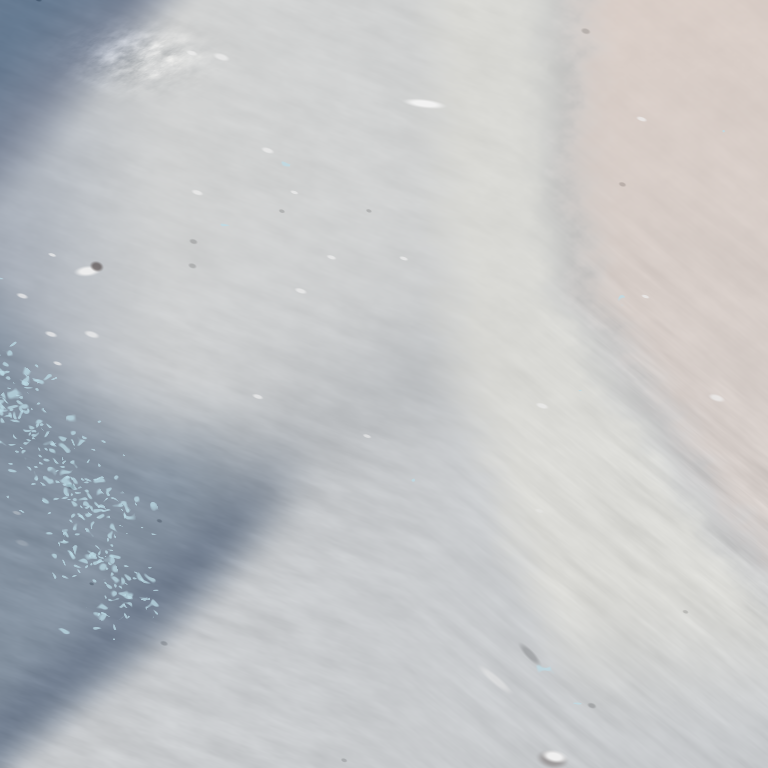
A WebGL 2 fragment shader for this texture:

```glsl
#version 300 es
precision highp float;
// Pale wind-brushed ground: a cream band and a rosy slope on the right,
// soft blue shadows on the left, with cold glints and scattered flecks.
// Built from soft distance fields, stretched value noise and hashed cells.
uniform vec2 u_resolution;
out vec4 fragColor;

float hash(vec2 p) {
  vec3 q = fract(p.xyx * vec3(0.1031, 0.1030, 0.0973));
  q += dot(q, q.yzx + 33.33);
  return fract((q.x + q.y) * q.z);
}

float noise(vec2 p) {
  vec2 i = floor(p), f = fract(p);
  f = f * f * (3.0 - 2.0 * f);
  return mix(mix(hash(i), hash(i + vec2(1, 0)), f.x),
             mix(hash(i + vec2(0, 1)), hash(i + vec2(1, 1)), f.x), f.y);
}

// Signed fractal noise, roughly -0.5 to 0.5
float fbm(vec2 p) {
  float sum = 0.0, amp = 0.5;
  for (int i = 0; i < 4; i++) {
    sum += amp * (noise(p) - 0.5);
    p = p * 2.03 + 17.3;
    amp *= 0.55;
  }
  return sum;
}

vec2 rotate(vec2 p, float a) {
  return vec2(cos(a) * p.x + sin(a) * p.y, cos(a) * p.y - sin(a) * p.x);
}

float streaks(vec2 p, float angle, vec2 freq) {
  return fbm(rotate(p, angle) * freq);
}

// Soft tilted ellipse: 1 inside, 0 outside
float fleck(vec2 p, vec2 center, vec2 radius, float angle) {
  return smoothstep(1.3, 0.5, length(rotate(p - center, angle) / radius));
}

float segment(vec2 p, vec2 a, vec2 b) {
  vec2 d = b - a;
  return length(p - a - d * clamp(dot(p - a, d) / dot(d, d), 0.0, 1.0));
}

// One randomly placed fleck per cell, kept with the given probability
float scatter(vec2 p, float cells, float chance, vec2 radius, float seed) {
  vec2 id = floor(p * cells), f = fract(p * cells);
  vec2 center = 0.3 + 0.4 * vec2(hash(id + seed), hash(id + seed + 41.0));
  float size = 0.5 + 0.5 * hash(id + seed + 73.0);
  return step(hash(id + seed + 97.0), chance) * fleck(f, center, radius * size, -0.3);
}

void main() {
  vec2 p = gl_FragCoord.xy / u_resolution;
  float broad = fbm(p * 5.0);
  float fine = fbm(p * vec2(35.0, 45.0));

  // Ground: grey plain, cream band, rosy slope
  vec3 col = mix(vec3(0.785, 0.795, 0.805), vec3(0.815, 0.82, 0.82), smoothstep(0.3, 0.8, p.y));
  float drop = max(0.62 - p.y, 0.0);
  float wobble = 0.05 * broad + 0.035 * fine;
  float leftEdge = 0.565 + 0.05 * (1.0 - p.y) + 0.55 * drop * drop + wobble;
  float rightEdge = 0.705 + 0.03 * (1.0 - p.y) + 0.62 * drop + wobble;
  float band = smoothstep(-0.04, 0.05, p.x - leftEdge) * smoothstep(0.05, -0.03, p.x - rightEdge);
  band *= smoothstep(0.02, 0.25, p.y);
  col = mix(col, vec3(0.85, 0.85, 0.835), band);
  float slope = smoothstep(0.0, 0.10, p.x - rightEdge);
  col = mix(col, mix(vec3(0.825, 0.805, 0.795), vec3(0.85, 0.805, 0.78), p.y), slope);
  float seam = exp(-pow((p.x - rightEdge - 0.025) / 0.028, 2.0));
  col -= seam * (0.035 + 0.12 * fine) * smoothstep(0.2, 0.7, p.y);

  // Cool haze along the left side
  float haze = smoothstep(0.24, -0.04, p.x) * smoothstep(0.05, 0.25, p.y);
  col = mix(col, vec3(0.58, 0.62, 0.68), 0.7 * haze);

  // Upper left corner shadow
  float corner = dot(p - vec2(0.105, 0.89), vec2(-0.72, 0.69)) + 0.03 * broad;
  vec3 cornerTint = mix(vec3(0.49, 0.53, 0.60), vec3(0.40, 0.48, 0.57), smoothstep(0.0, 0.12, corner));
  col = mix(col, cornerTint, smoothstep(-0.045, 0.04, corner));

  // Lower left wedge shadow with a dark core along its lower edge
  float lower = (p.y - 0.01 - 0.87 * p.x) / 1.325 + 0.015 * broad;
  float upper = 0.40 + 0.19 * exp(-p.x * 9.0) - p.y + 0.06 * broad;
  float lit = smoothstep(-0.045, 0.035, lower);
  float wedge = lit * smoothstep(-0.10, 0.09, upper) * smoothstep(0.46, 0.20, p.x);
  col = mix(col, vec3(0.50, 0.555, 0.615), 0.93 * wedge);
  float core = exp(-pow((lower - 0.028) / 0.042, 2.0)) * smoothstep(0.42, 0.24, p.x);
  col = mix(col, vec3(0.42, 0.47, 0.545), 0.7 * core);
  float tail = exp(-pow(segment(p, vec2(0.32, 0.37), vec2(0.52, 0.50)) / 0.085, 2.0));
  col -= 0.055 * tail * vec3(1.0, 0.95, 0.88);

  // Wind streaks, steeper and stronger toward the lower right
  float steep = smoothstep(0.45, 0.8, p.x + 0.25 * (0.5 - p.y));
  float grain = mix(streaks(p, -0.36, vec2(15, 75)), streaks(p, -0.68, vec2(9, 80)), steep);
  float rough = 0.045 + 0.045 * smoothstep(0.65, 0.3, p.y);
  rough += 0.06 * exp(-pow((p.x - rightEdge - 0.06) / 0.08, 2.0)) * smoothstep(0.75, 0.5, p.y);
  rough *= 1.0 - 0.55 * smoothstep(0.65, 0.85, p.y) * slope;
  col += grain * rough + 0.025 * fine + 0.02 * broad;

  // Rough bright patch at the corner shadow's edge
  float patchMask = exp(-dot((p - vec2(0.175, 0.925)) / vec2(0.07, 0.035), (p - vec2(0.175, 0.925)) / vec2(0.07, 0.035)));
  col += patchMask * (0.05 + 0.5 * streaks(p, 0.35, vec2(40, 90))) * vec3(1.0, 0.95, 0.9);

  // Cold glints trailing through the wedge
  float trail = min(segment(p, vec2(0.01, 0.48), vec2(0.12, 0.33)),
                    segment(p, vec2(0.12, 0.33), vec2(0.15, 0.23)));
  float density = 0.5 * exp(-pow(trail / 0.038, 2.0));
  for (int i = 0; i < 3; i++) {
    float k = float(i);
    vec2 q = p + 0.012 * vec2(noise(p * 90.0 + k), noise(p * 90.0 + 30.0 + k));
    float glint = scatter(q, 62.0 + 23.0 * k, density, vec2(0.46, 0.27), 11.0 * k);
    col = mix(col, vec3(0.74, 0.86, 0.90), 0.75 * glint);
  }

  // Sparse pale flecks and a few dark specks
  float pale = scatter(p, 22.0, 0.05, vec2(0.22, 0.09), 5.0);
  col = mix(col, vec3(0.93), 0.75 * pale * smoothstep(0.2, 0.5, p.y));
  col -= 0.12 * scatter(p + 0.013, 25.0, 0.02, vec2(0.15, 0.09), 61.0);

  // Larger stones with their small shadows
  col = mix(col, vec3(0.95), fleck(p, vec2(0.553, 0.865), vec2(0.024, 0.005), -0.12));
  col = mix(col, vec3(0.93), fleck(p, vec2(0.114, 0.647), vec2(0.015, 0.006), 0.1));
  col = mix(col, vec3(0.40, 0.37, 0.37), 0.8 * fleck(p, vec2(0.126, 0.653), vec2(0.008, 0.006), -0.3));
  col = mix(col, vec3(0.55, 0.53, 0.53), 0.7 * fleck(p, vec2(0.719, 0.011), vec2(0.018, 0.010), -0.2));
  col = mix(col, vec3(0.94), fleck(p, vec2(0.722, 0.015), vec2(0.015, 0.007), -0.2));
  col = mix(col, vec3(0.90), 0.6 * fleck(p, vec2(0.645, 0.115), vec2(0.026, 0.005), -0.7));
  col -= 0.13 * fleck(p, vec2(0.69, 0.148), vec2(0.018, 0.005), -0.8);

  fragColor = vec4(clamp(col, 0.0, 1.0), 1.0);
}
```
